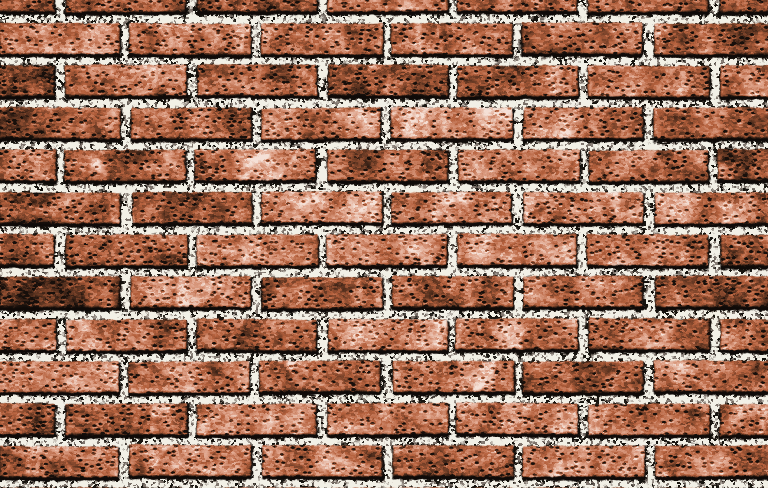
A Shadertoy shader for this texture:

```glsl
// Weathered running-bond brick wall with pale gritty mortar and dark undersides.

float hash(vec2 p) {
    vec3 h = fract(p.xyx * 0.1031);
    h += dot(h, h.yzx + 33.33);
    return fract((h.x + h.y) * h.z);
}

// Cellular noise: distance to the nearest point, and that point's random value.
vec2 cells(vec2 p) {
    vec2 base = floor(p), nearest = vec2(9.0, 0.0);
    for (int j = -1; j <= 1; j++)
        for (int i = -1; i <= 1; i++) {
            vec2 c = base + vec2(i, j);
            float d = length(c + vec2(hash(c), hash(c + 57.3)) - p);
            if (d < nearest.x) nearest = vec2(d, hash(c + 19.7));
        }
    return nearest;
}

// Layered, warped sines, roughly -1 to 1.
float clouds(vec2 p) {
    float sum = 0.0, amp = 0.8;
    for (int i = 0; i < 5; i++) {
        p = mat2(0.8, -0.6, 0.6, 0.8) * p * 1.7 + 1.3;
        p += 0.6 * sin(p.yx * 0.9);
        sum += amp * sin(p.x) * sin(p.y);
        amp *= 0.65;
    }
    return sum;
}

float roundBox(vec2 p, vec2 halfSize, float r) {
    vec2 d = abs(p) - halfSize + r;
    return length(max(d, 0.0)) + min(max(d.x, d.y), 0.0) - r;
}

// Fired clay from soot (0) through rust (2) to bleached (4).
vec3 clay(float v) {
    vec3 c = mix(vec3(0.09, 0.06, 0.045), vec3(0.38, 0.21, 0.13), clamp(v, 0.0, 1.0));
    c = mix(c, vec3(0.71, 0.38, 0.24), clamp(v - 1.0, 0.0, 1.0));
    c = mix(c, vec3(0.87, 0.63, 0.53), clamp(v - 2.0, 0.0, 1.0));
    return mix(c, vec3(0.96, 0.88, 0.84), clamp(v - 3.0, 0.0, 1.0));
}

void mainImage(out vec4 fragColor, in vec2 fragCoord) {
    vec2 p = fragCoord / iResolution.y;
    float soft = 1.0 / iResolution.y;

    // Courses, every other one shifted by half a brick.
    vec2 pitch = vec2(0.2684, 0.0866);
    vec2 grid = (p - vec2(0.256, 0.008)) / pitch;
    grid.x += 0.5 * mod(floor(grid.y), 2.0);
    vec2 id = floor(grid);
    vec2 local = (fract(grid) - 0.5) * pitch;
    float tone = hash(id + 31.0);

    // Brick outline with slight misplacement, tilt and crumbled edges.
    vec2 q = local - vec2(0.0, 0.004);
    q -= (vec2(hash(id + 3.0), hash(id + 8.0)) - 0.5) * vec2(0.007, 0.003);
    q.y += q.x * 0.016 * (hash(id + 12.0) - 0.5);
    float crumble = 0.0011 * clouds(p * 55.0) + 0.0007 * clouds(p * 140.0);
    vec2 size = vec2(0.1235 + 0.003 * (hash(id + 5.0) - 0.5), 0.0315);
    float face = roundBox(q, size, 0.003) + crumble;
    float shade = roundBox(q - vec2(0.001, -0.0045), size + vec2(0.002, 0.003), 0.004) + crumble * 1.5;

    // Mortar: pale sand with grey and black grit, denser beside the bricks.
    vec2 grit = cells(p * 210.0);
    float dirt = grit.y + 0.16 * clouds(p * 38.0) + 0.22 * smoothstep(0.006, 0.0, shade);
    vec3 color = mix(vec3(0.95, 0.94, 0.90), vec3(0.49, 0.45, 0.42), smoothstep(0.62, 0.85, dirt));
    color = mix(color, vec3(0.09, 0.08, 0.06), smoothstep(0.86, 1.0, dirt));

    // Dark recess under each brick.
    color = mix(color, vec3(0.06, 0.04, 0.03), smoothstep(soft, -soft, shade));

    // Face value: brick tone, bleached and sooty blotches, fine grain.
    vec2 stain = local * vec2(17.0, 13.0) + id * 7.3;
    float blotch = clouds(stain);
    float grain = cells(p * vec2(150.0, 240.0)).y - 0.5;
    float value = 2.15 + 1.1 * (tone - 0.5) + 0.75 * blotch + 1.1 * grain;
    value += 0.35 * clouds(p * vec2(45.0, 70.0));
    value += 0.9 * smoothstep(0.45, 1.0, clouds(stain * 0.6 + 40.0));
    value -= 0.6 * smoothstep(0.3, 0.55, abs(fragCoord.x / iResolution.x - 0.5));

    // Wide shallow pits, each lit along its lower lip.
    vec2 pitPos = p * vec2(68.0, 105.0);
    vec2 pit = cells(pitPos), lip = cells(pitPos + vec2(0.0, 0.35));
    value += 0.6 * step(0.6, lip.y) * smoothstep(0.45, 0.2, lip.x);
    value -= 2.2 * step(0.6, pit.y) * smoothstep(0.42, 0.15, pit.x);

    // Worn rim: darker at the sides and lower edge.
    value -= 0.8 * smoothstep(-0.005, 0.0, face) * step(q.y, 0.026);

    color = mix(color, clay(value), smoothstep(soft, -soft, face));
    fragColor = vec4(color, 1.0);
}
```
